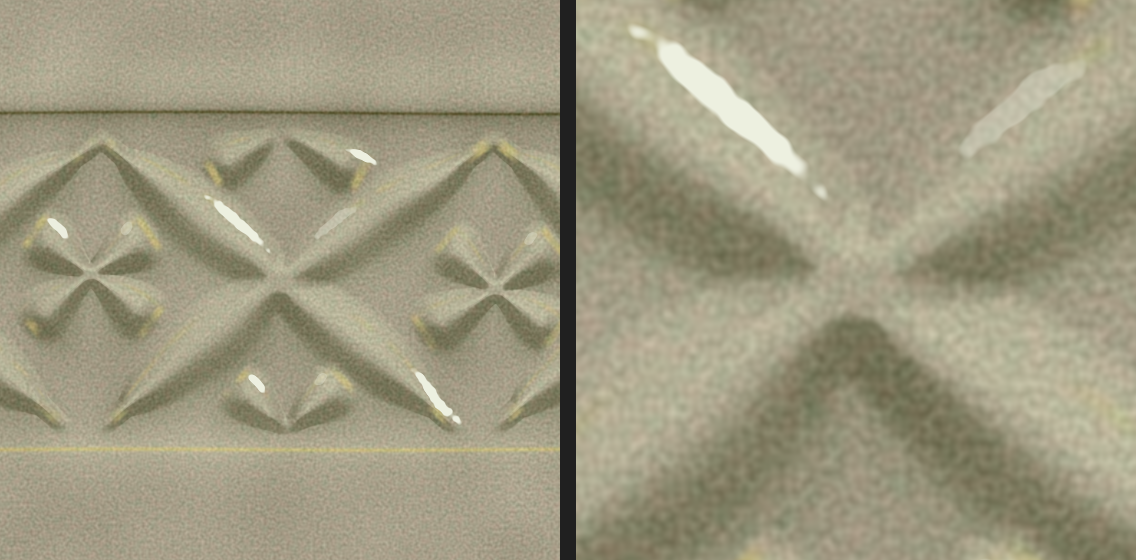
Left, the full canvas; right, a detail of the centre.
A WebGL 2 fragment shader for this pattern:

```glsl
#version 300 es
precision highp float;
// Glazed ceramic frieze: embossed crosses of petals between two plain bands.
uniform vec2 u_resolution;
out vec4 fragColor;

const vec3 CLAY = vec3(0.65, 0.62, 0.535);
const vec3 LIT_GLAZE = vec3(0.74, 0.73, 0.62);
const vec3 POOLED_GLAZE = vec3(0.53, 0.53, 0.42);
const vec3 SHADOW = vec3(0.41, 0.40, 0.29);
const vec3 WORN_EDGE = vec3(0.78, 0.73, 0.48);
const vec3 GLINT = vec3(0.93, 0.94, 0.88);
const float PERIOD = 0.703;
const float LIP_Y = 0.798;
const float LEDGE_Y = 0.199;

vec2 hash2(vec2 p) {
    p = vec2(dot(p, vec2(127.1, 311.7)), dot(p, vec2(269.5, 183.3)));
    return fract(sin(p) * 43758.5) * 2.0 - 1.0;
}

float gradientNoise(vec2 p) {
    vec2 i = floor(p), f = fract(p);
    vec2 u = f * f * f * (f * (f * 6.0 - 15.0) + 10.0);
    vec2 x = vec2(1.0, 0.0);
    float low = mix(dot(hash2(i), f), dot(hash2(i + x), f - x), u.x);
    float high = mix(dot(hash2(i + x.yx), f - x.yx), dot(hash2(i + 1.0), f - 1.0), u.x);
    return mix(low, high, u.y);
}

float falloff(float d, float width) {
    return exp(-d * d / (width * width));
}

vec4 unite(vec4 a, vec4 b) {
    return vec4(a.x + b.x - a.x * b.x, max(a.yzw, b.yzw));
}

// One petal from the origin to its tip: height, worn edge, glint, pooled shade.
vec4 petal(vec2 q, vec2 tip, float width, bool blunt, float root, float glintAt, float shine) {
    float len = length(tip);
    vec2 along = tip / len;
    vec2 across = vec2(-along.y, along.x) * sign(along.x);
    float t = dot(q, along) / len;
    float v = dot(q, across);
    float s = clamp((t + 0.15) / 1.15, 0.0, 1.0);
    float wedge = mix(0.3, 1.0, smoothstep(0.0, 0.8, t));
    float halfWidth = width * (blunt ? wedge : max(4.0 * s * (1.0 - s), 0.27));
    float side = abs(v) / halfWidth;
    float start = smoothstep(root - 0.3, root + 0.1, t);
    float height = (1.0 - smoothstep(0.0, 1.4, side)) * start;
    height *= 1.0 - smoothstep(blunt ? 0.72 : 0.88, 1.1, t);
    float wear = smoothstep(0.87, 0.95, t) * (1.0 - smoothstep(0.97, 1.04, t));
    wear *= 1.0 - smoothstep(0.5, 1.0, side);
    float crest = falloff(v / halfWidth - 0.7, 0.13) * smoothstep(0.25, 0.5, t);
    wear = max(wear, 0.5 * crest * (1.0 - smoothstep(0.85, 1.0, t)));
    vec2 spot = vec2((t - glintAt) / (0.07 + 0.11 * shine), (v - 0.7 * halfWidth) / (0.2 * width));
    float ragged = length(spot) + 0.5 * gradientNoise(q * 70.0);
    float shade = falloff(v + 0.75 * halfWidth, 0.5 * width + 0.6 * halfWidth);
    shade *= start * (1.0 - smoothstep(0.75, 1.2, t));
    return vec4(height, wear, shine * (1.0 - smoothstep(0.75, 1.0, ragged)), shade);
}

// Up to four petals; a zero reach leaves out that half of the cross.
vec4 petalCross(vec2 q, vec2 upper, vec2 lower, float width, bool blunt, float root, float seed) {
    vec4 sum = vec4(0.0);
    for (int k = 0; k < 4; k++) {
        vec2 side = vec2((k & 1) * 2 - 1, k < 2 ? 1 : -1);
        vec2 reach = side.y > 0.0 ? upper : lower;
        if (reach.x == 0.0) continue;
        vec2 vary = hash2(side + seed);
        if (blunt) reach *= 1.0 + 0.1 * vary;
        else reach.x += 0.015 * side.x * (1.0 + side.y);
        float glintAt = side.y > 0.0 ? (blunt ? 0.75 : 0.32) : 0.88;
        float shine = side.x * side.y < 0.0 ? 1.0 : 0.35 * step(0.0, side.y);
        shine *= blunt ? smoothstep(-0.5, 0.3, vary.x) : 1.0 - 0.9 * abs(seed);
        sum = unite(sum, petal(q, side * reach, width, blunt, root, glintAt, shine));
    }
    return sum;
}

vec4 relief(vec2 p) {
    p += 0.009 * vec2(gradientNoise(p * 8.0), gradientNoise(p * 8.0 + 31.0));
    vec4 sum = vec4(0.0);
    vec2 none = vec2(0.0);
    for (int cell = -1; cell <= 1; cell++) {
        float c = float(cell);
        vec2 q = p - vec2(0.5 + c * PERIOD, 0.499);
        vec2 gap = q - vec2(PERIOD * 0.5 + 0.024, 0.0) - vec2(0.0095, -0.013) * cos(3.14159 * c);
        sum = unite(sum, petalCross(q, vec2(0.337, 0.243), vec2(0.303, 0.247), 0.052, false, 0.0, c));
        sum = unite(sum, petalCross(gap, vec2(0.1, 0.08), vec2(0.12, 0.09), 0.043, true, 0.0, c + 5.0));
        sum = unite(sum, petalCross(q - vec2(0.0, 0.267), none, vec2(0.14, 0.08), 0.041, true, 0.3, c + 9.0));
        sum = unite(sum, petalCross(q + vec2(-0.014, 0.267), vec2(0.095, 0.085), none, 0.04, true, 0.25, c + 14.0));
    }
    return sum;
}

void main() {
    vec2 p = gl_FragCoord.xy / u_resolution;
    vec4 form = relief(p);
    float cloud = gradientNoise(p * 7.0);

    // Light falls from above on the slopes of the relief.
    float e = 0.005;
    vec2 slope = vec2(relief(p + vec2(e, 0.0)).x, relief(p + vec2(0.0, e)).x) - form.x;
    vec3 normal = normalize(vec3(-slope * 0.033 / e, 1.0));
    float tone = dot(normal, normalize(vec3(0.12, 0.6, 0.8))) - 0.794;
    vec3 color = mix(CLAY, POOLED_GLAZE, 0.75 * form.w * (1.0 - 0.8 * form.x));
    color = mix(color, LIT_GLAZE, 0.6 * smoothstep(0.0, 0.2, tone) + 0.3 * form.x);
    color = mix(color, SHADOW, 0.75 * smoothstep(0.0, 0.55, -tone));

    // Overhanging lip above, worn ledge below.
    float lip = p.y - LIP_Y - 0.002 * sin(p.x * 5.0);
    float ledge = p.y - LEDGE_Y - 0.001 * sin(p.x * 7.0);
    color = mix(color, LIT_GLAZE, 0.35 * falloff(lip - 0.06, 0.05) + 0.5 * exp(-abs(ledge) / 0.03));
    color = mix(color, SHADOW, 0.65 * (lip < 0.0 ? exp(lip / 0.028) : exp(-lip / 0.01)));
    color = mix(color, SHADOW * vec3(0.85, 0.82, 0.6), 0.8 * falloff(lip, 0.003));
    color = mix(color, WORN_EDGE, 0.85 * falloff(ledge + 0.002, 0.004));

    // Worn edges, mottled glaze and wet glints.
    float patchy = smoothstep(-0.35, 0.25, gradientNoise(p * 24.0));
    color = mix(color, WORN_EDGE, 0.8 * form.y * patchy);
    color += vec3(0.06, 0.0, 0.015) * gradientNoise(p * 75.0) + 0.055 * cloud;
    color += 0.11 * gradientNoise(p * 170.0);
    fragColor = vec4(mix(color, GLINT, form.z), 1.0);
}
```
